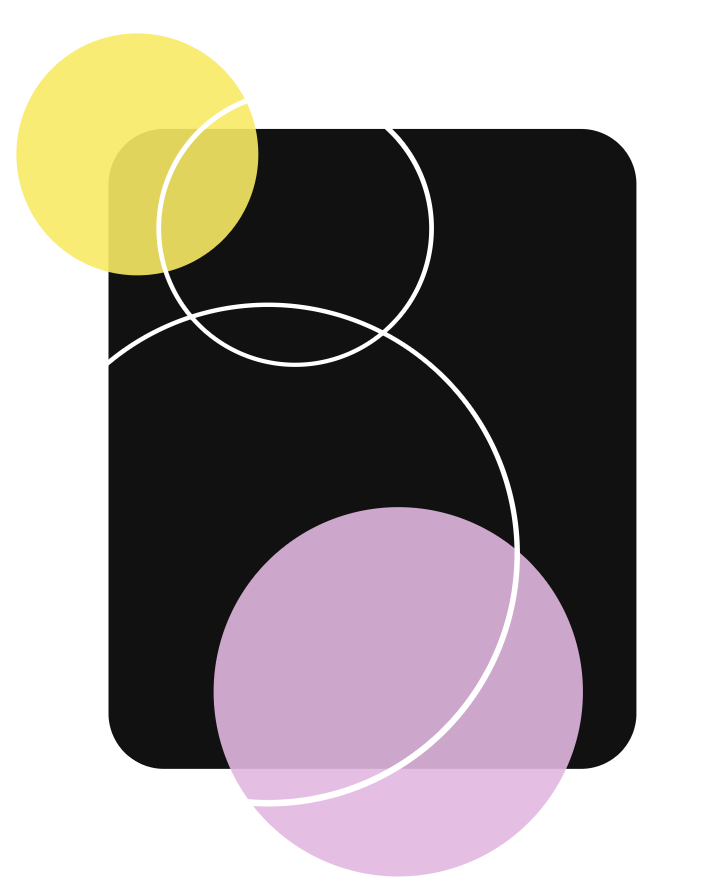
Give the GLSL for this background, as a Shadertoy shader.

```glsl
// A dark rounded card on white, overlapped by two translucent discs
// and two thin white rings. Every shape is a signed distance function,
// composited back to front with antialiased coverage.

// Lengths are in units of canvas height, origin at the lower left.
const float ASPECT = 408.0 / 512.0;

const vec3 WHITE  = vec3(1.0);
const vec3 INK    = vec3(0.067);
const vec3 YELLOW = vec3(0.969, 0.917, 0.394);
const vec3 LILAC  = vec3(0.882, 0.717, 0.878);
const float DISC_OPACITY = 0.9;

const vec2 CARD_CENTER = vec2(0.4157, 0.4990);
const vec2 CARD_HALF   = vec2(0.2946, 0.3571);
const float CARD_CORNER = 0.0618;

// Discs: center x, center y, radius.
const vec3 YELLOW_DISC = vec3(0.1533, 0.8277, 0.1350);
const vec3 LILAC_DISC  = vec3(0.4445, 0.2279, 0.2061);

// Rings: center x, center y, outer radius, stroke width.
const vec4 SMALL_RING = vec4(0.3294, 0.7454, 0.1549, 0.0053);
const vec4 LARGE_RING = vec4(0.2991, 0.3811, 0.2812, 0.0061);
// Vertical shift of each inner edge, which makes the stroke taper.
const float SMALL_TAPER = -0.0006;
const float LARGE_TAPER = 0.0012;

float sdCircle(vec2 p, vec3 circle) {
    return length(p - circle.xy) - circle.z;
}

float sdRoundedBox(vec2 p, vec2 halfSize, float corner) {
    vec2 q = abs(p) - halfSize + corner;
    return length(max(q, 0.0)) + min(max(q.x, q.y), 0.0) - corner;
}

// Outer circle minus a slightly shifted inner circle.
float sdTaperedRing(vec2 p, vec4 ring, float taper) {
    float outer = sdCircle(p, ring.xyz);
    float inner = sdCircle(p, vec3(ring.x, ring.y + taper, ring.z - ring.w));
    return max(outer, -inner);
}

// Coverage of a shape over one pixel.
float coverage(float dist) {
    return clamp(0.5 - dist * iResolution.y, 0.0, 1.0);
}

void mainImage(out vec4 fragColor, in vec2 fragCoord) {
    // Keep the layout centered on any canvas shape
    vec2 p = (fragCoord - 0.5 * iResolution.xy) / iResolution.y
           + 0.5 * vec2(ASPECT, 1.0);

    // Card
    vec3 color = WHITE;
    float card = sdRoundedBox(p - CARD_CENTER, CARD_HALF, CARD_CORNER);
    color = mix(color, INK, coverage(card));

    // Translucent discs
    color = mix(color, YELLOW, DISC_OPACITY * coverage(sdCircle(p, YELLOW_DISC)));
    color = mix(color, LILAC, DISC_OPACITY * coverage(sdCircle(p, LILAC_DISC)));

    // White rings
    color = mix(color, WHITE, coverage(sdTaperedRing(p, SMALL_RING, SMALL_TAPER)));
    color = mix(color, WHITE, coverage(sdTaperedRing(p, LARGE_RING, LARGE_TAPER)));

    fragColor = vec4(color, 1.0);
}
```
